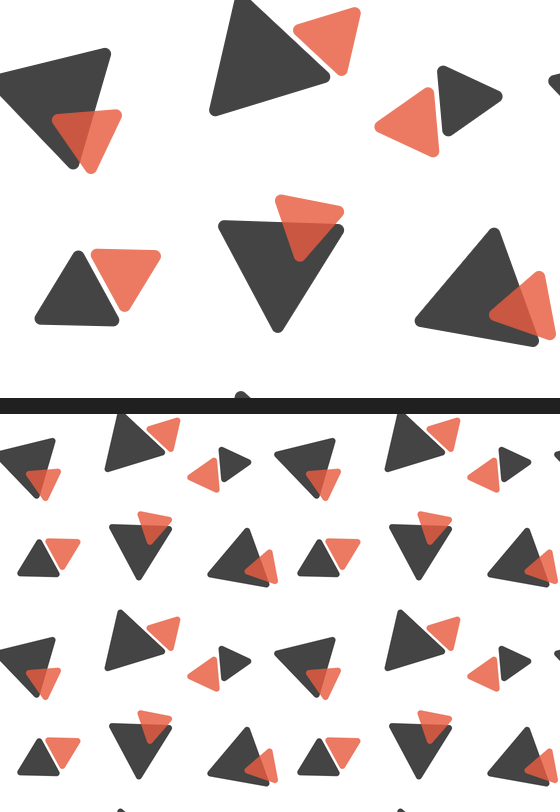
Top, the tile; bottom, the same tile 2 across and 2 down.
This background is drawn by a Shadertoy shader. Its source:

```glsl
// Scattered pairs of rounded charcoal and translucent coral triangles on white, tiling.

const float PI = 3.14159265;
const vec2 TILE = vec2(1.407, 1.0);   // tile size in canvas heights
const float CORNER = 0.0155;          // corner rounding

vec2 direction(float angle) { return vec2(cos(angle), sin(angle)); }

// Signed distance to a rounded equilateral triangle with one tip at the given angle
float triangle(vec2 p, float radius, float angle) {
    float third = 2.0 * PI / 3.0;
    float a = mod(atan(p.y, p.x) - angle + PI / 3.0, third) - PI / 3.0;
    vec2 q = length(p) * direction(abs(a));
    float across = dot(q, direction(PI / 3.0)) - 0.5 * radius;
    float past = dot(q, direction(-PI / 6.0)) - 0.866 * radius;
    float d = across < 0.0 ? across : length(vec2(across, max(past, 0.0)));
    return d - CORNER;
}

// Shortest offset on the repeating tile
vec2 wrapOffset(vec2 d) { return d - TILE * floor(d / TILE + 0.5); }

float coverage(float d) { return clamp(0.5 - d * iResolution.y, 0.0, 1.0); }

void mainImage(out vec4 fragColor, in vec2 fragCoord) {
    vec2 p = fragCoord / iResolution.xy * TILE;
    vec3 color = vec3(1.0);

    // One pair per cell of a 3 by 2 grid
    for (float k = 0.0; k < 6.0; k++) {
        float col = mod(k, 3.0);
        float low = floor(k / 3.0);
        float high = 1.0 - low;
        bool isSmall = abs(k - 2.5) < 1.0;
        bool isBeside = abs(k - 2.0) < 1.5;

        // Cell centre with a drift per column and row
        vec2 center = TILE * (vec2(col, high) + 0.5) / vec2(3.0, 2.0);
        center += vec2(0.04 * (col - 1.0) - 0.05 * high,
                       0.094 * (1.0 - abs(col - 1.0)));

        float darkRadius = isSmall ? 0.105 - 0.02 * high : 0.165;
        float coralRadius = 0.084;
        float facing = 1.3 * col + 0.37 * col * col - 0.85
                     + low * (1.35 - 1.2 * col * col);
        vec2 outward = direction(facing);

        // Coral lies over a tip, or stands beside an edge and slides along it
        vec2 coralOffset = 0.117 * outward;
        float darkTurn = facing - 0.48;
        float coralTurn = facing - 0.64;
        if (isBeside) {
            float gap = 0.5 * (darkRadius + coralRadius) + 2.0 * CORNER + 0.012;
            float slide = high * (0.14 * col - 0.23);
            coralOffset = gap * outward + slide * vec2(-outward.y, outward.x);
            darkTurn = facing + PI / 3.0;
            coralTurn = facing;
        }

        float dark = triangle(wrapOffset(p - center), darkRadius, darkTurn);
        float coral = triangle(wrapOffset(p - center - coralOffset), coralRadius, coralTurn);
        color = mix(color, vec3(0.267), coverage(dark));
        color = mix(color, vec3(0.908, 0.36, 0.25), 0.815 * coverage(coral));
    }
    fragColor = vec4(color, 1.0);
}
```
